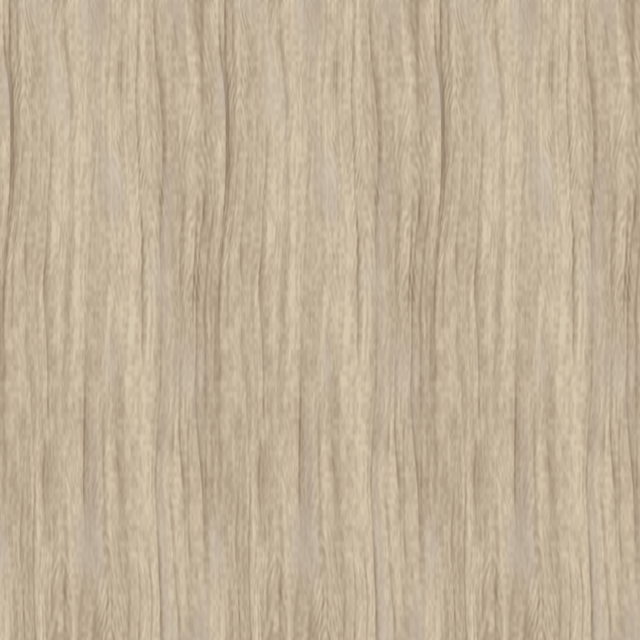
Give the GLSL for this texture, as a WebGL 1 fragment shader.

```glsl
precision highp float;
// Pale oak veneer with upright grain, repeated sideways about three times.
// Crossing layers of stretched noise give tapering streaks and pores; sparse
// one-sided veins, faint steep chevrons and greyish flakes lie over them.

uniform vec2 u_resolution;

#define TILES 2.97
#define SWAY 0.05
#define BASE_TONE 0.79
#define STREAK_DEPTH 0.38
#define FIBRE_DEPTH 0.42
#define PORE_DEPTH 0.50
#define VEIN_DEPTH 0.65
#define RIPPLE_DEPTH 0.20
#define FLAKE_MIX 0.4
#define DARK_WOOD vec3(0.67, 0.60, 0.51)
#define LIGHT_WOOD vec3(0.81, 0.75, 0.65)
#define FLAKE_GREY vec3(0.76, 0.71, 0.67)

float hash(vec2 p) {
  return fract(sin(dot(p, vec2(127.1, 311.7))) * 43758.5453);
}

// Value noise on a grid of freq cells, repeating once per tile in x.
float noise(vec2 p, vec2 freq, float seed) {
  p *= freq;
  vec2 cell = floor(p);
  vec2 f = p - cell;
  f = f * f * (3.0 - 2.0 * f);
  float left = mod(cell.x, freq.x);
  float right = mod(cell.x + 1.0, freq.x);
  float y = cell.y + seed * 37.0;
  float low = mix(hash(vec2(left, y)), hash(vec2(right, y)), f.x);
  float high = mix(hash(vec2(left, y + 1.0)), hash(vec2(right, y + 1.0)), f.x);
  return mix(low, high, f.y);
}

// Moves p sideways by smooth noise, so that each layer sways on its own.
vec2 bend(vec2 p, vec2 freq, float amount, float seed) {
  return p + vec2(amount * (noise(p, freq, seed) - 0.5), 0.0);
}

// One vein per column: a crisp left edge fading out to the right.
float veins(vec2 p, float columns, float seed) {
  float x = p.x * columns;
  float id = mod(floor(x), columns);
  float offset = mix(0.15, 0.48, hash(vec2(id, seed)));
  float d = fract(x) - offset;
  float edge = smoothstep(-0.009 * columns, 0.0, d);
  float tail = 1.0 - smoothstep(0.0, 0.5, d);
  float line = 1.0 - smoothstep(0.0, 0.010 * columns, abs(d));
  float middle = (id + 0.5) / columns;
  float along = noise(vec2(middle, p.y), vec2(columns, 3.5), seed);
  float broken = noise(vec2(middle, p.y), vec2(columns, 19.0), seed + 5.0);
  float body = edge * tail * tail * smoothstep(0.3, 0.9, along);
  return body + 0.7 * line * smoothstep(0.45, 0.75, 0.55 * along + 0.45 * broken);
}

// Steep chevrons down the middle of some columns, broken into short strokes.
float ripples(vec2 p) {
  float u = fract(p.x * 5.0) - 0.5;
  float wobble = noise(p, vec2(14.0, 11.0), 5.0);
  float wave = sin(p.y * 200.0 + 70.0 * sqrt(u * u + 0.004) + 14.0 * wobble);
  float shown = smoothstep(0.4, 0.7, noise(p, vec2(5.0, 3.0), 6.0));
  shown *= smoothstep(0.25, 0.7, noise(p, vec2(40.0, 32.0), 7.0));
  return wave * shown * (1.0 - smoothstep(0.2, 0.5, abs(u)));
}

void main() {
  vec2 uv = gl_FragCoord.xy / u_resolution.y;
  vec2 p = bend(vec2(uv.x * TILES, uv.y), vec2(4.0, 4.0), SWAY, 1.0);
  p = bend(p, vec2(9.0, 13.0), SWAY * 0.3, 2.0);

  // Streaks from broad to narrow; narrow ones show in patches only.
  float tone = BASE_TONE;
  float depth = STREAK_DEPTH;
  float patchy = smoothstep(0.15, 0.85, noise(p, vec2(10.0, 3.0), 3.0));
  vec2 freq = vec2(7.0, 1.3);
  for (int i = 0; i < 4; i++) {
    float layer = float(i);
    vec2 q = bend(p, vec2(6.0, 5.0), SWAY * 0.6, 50.0 + layer);
    tone += depth * (noise(q, freq, 10.0 + layer) - 0.5);
    depth = STREAK_DEPTH * mix(0.65, 1.5, patchy);
    freq = floor(freq * vec2(2.3, 1.9) + 0.5);
  }

  // Fine fibres and short pores.
  vec2 q = bend(p, vec2(12.0, 16.0), SWAY * 0.4, 4.0);
  tone += FIBRE_DEPTH * (noise(q, vec2(88.0, 30.0), 20.0) - 0.5);
  tone += PORE_DEPTH * (noise(q, vec2(104.0, 120.0), 21.0) - 0.5);

  // Veins in three sizes, each with its own sway.
  tone -= VEIN_DEPTH * veins(p, 6.0, 31.0);
  tone -= VEIN_DEPTH * veins(bend(p, vec2(5.0), SWAY, 60.0), 11.0, 30.0);
  tone -= VEIN_DEPTH * 0.6 * veins(bend(p, vec2(7.0), SWAY * 0.8, 61.0), 19.0, 32.0);
  tone += RIPPLE_DEPTH * ripples(p);

  vec3 color = mix(DARK_WOOD, LIGHT_WOOD, clamp(tone, -0.55, 1.25));
  float flake = smoothstep(0.6, 0.9, noise(p, vec2(13.0, 7.0), 40.0));
  color = mix(color, FLAKE_GREY, FLAKE_MIX * flake);
  gl_FragColor = vec4(color, 1.0);
}
```
